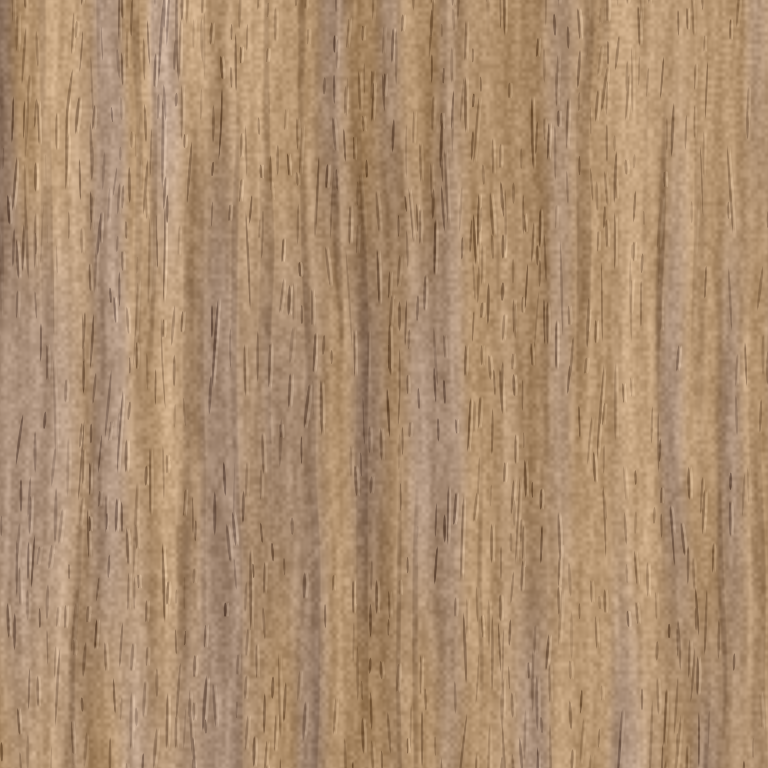
A WebGL 1 fragment shader for this texture:

```glsl
precision highp float;
// Pale brown wood veneer with upright grain. Stretched value noise lays
// down broad bands, streaks and fibres; tapered dashes scattered in shifted
// columns form the pores, and a fine speckle roughens the surface.

uniform vec2 u_resolution;

const vec3 WOOD = vec3(0.688, 0.572, 0.460);
const vec3 HONEY_SHIFT = vec3(0.016, 0.002, -0.030);
const vec3 GREY_SHIFT = vec3(-0.018, -0.008, 0.020);
const vec3 PORE_SHADE = vec3(0.205, 0.195, 0.170);
const vec3 SLIVER_LIGHT = vec3(0.085, 0.090, 0.090);

float hash(vec2 p) {
  return fract(sin(dot(p, vec2(127.1, 311.7))) * 43758.5);
}

float noise(vec2 p) {
  vec2 cell = floor(p);
  vec2 f = fract(p);
  f = f * f * (3.0 - 2.0 * f);
  float low = mix(hash(cell), hash(cell + vec2(1.0, 0.0)), f.x);
  float high = mix(hash(cell + vec2(0.0, 1.0)), hash(cell + vec2(1.0, 1.0)), f.x);
  return mix(low, high, f.y);
}

// Noise centred on zero, with its own frequency across and along the grain.
float grain(vec2 p, vec2 frequency, float seed) {
  return noise(p * frequency + seed) - 0.5;
}

// Bends the upright grain gently sideways.
vec2 bend(vec2 p) {
  float sway = 0.014 * grain(p, vec2(5.0, 2.5), 3.7);
  float ripple = 0.007 * grain(p, vec2(19.0, 7.0), 8.2);
  return vec2(p.x + sway + ripple, p.y);
}

// Slanted dash around the origin that tapers to both ends.
float dash(vec2 q, float slant, float halfLength, float width, float pixel) {
  float along = q.y / halfLength;
  float taper = max(0.0, 1.0 - along * along);
  float across = abs(q.x - slant * q.y);
  float edge = width * taper + 0.6 * pixel;
  return (1.0 - smoothstep(0.25 * edge, edge, across)) * smoothstep(0.0, 0.4, taper);
}

// One layer of scattered pores: x is the dark pore, y the pale sliver beside it.
vec2 pores(vec2 p, vec2 counts, float share, float seed, float pixel) {
  float column = floor(p.x * counts.x);
  float shift = hash(vec2(column, seed));
  vec2 grid = vec2(p.x * counts.x, p.y * counts.y + shift);
  vec2 cell = floor(grid);
  vec2 key = cell + seed * 17.3;
  float jitter = mix(0.35, 0.65, hash(key + 2.1));
  vec2 q = (fract(grid) - vec2(jitter, 0.5)) / counts;
  float halfLength = mix(0.16, 0.48, hash(key + 5.3)) / counts.y;
  float slant = 0.14 * (hash(key + 9.4) - 0.4);
  float width = mix(0.0011, 0.0024, hash(key + 13.6));
  float cluster = noise(vec2(cell.x / counts.x * 15.0, cell.y / counts.y * 2.5) + seed);
  float present = step(hash(key + 21.8), share * 2.0 * cluster);
  float strength = present * mix(0.35, 1.0, hash(key + 31.2));
  float dark = dash(q, slant, halfLength, width, pixel);
  float pale = dash(q - vec2(0.0034, 0.0), slant, halfLength, width, pixel);
  return strength * vec2(dark, pale * step(0.5, hash(key + 41.9)));
}

void main() {
  float pixel = 1.0 / u_resolution.y;
  vec2 p = gl_FragCoord.xy * pixel;
  vec2 g = bend(p);

  // Light and dark along the grain, from broad bands to single fibres.
  float tone = 0.090 * grain(g, vec2(13.0, 0.7), 1.3);
  tone += 0.125 * grain(g, vec2(43.0, 1.3), 12.6);
  tone += 0.095 * grain(g, vec2(105.0, 4.0), 27.1);
  tone += 0.070 * grain(g, vec2(170.0, 14.0), 44.9);

  // Surface speckle.
  tone += 0.095 * grain(p, vec2(215.0, 190.0), 61.4);
  tone += 0.050 * grain(p, vec2(120.0, 75.0), 73.8);

  // Honey and grey tints drift from streak to streak.
  float hue = noise(g * vec2(27.0, 1.8) + 85.2);
  vec3 color = WOOD + tone + mix(GREY_SHIFT, HONEY_SHIFT, smoothstep(0.15, 0.75, hue));

  // Long thin dark lines, broken up along their length.
  float line = smoothstep(0.66, 0.92, noise(g * vec2(92.0, 2.2) + 97.5));
  line *= 0.45 + 0.55 * noise(g * vec2(60.0, 24.0) + 103.1);

  // Pores in layers of growing fineness.
  vec2 marks = vec2(0.0);
  for (int i = 0; i < 3; i++) {
    float layer = float(i);
    vec2 counts = vec2(54.0 + 13.0 * layer, 7.0 + 5.0 * layer);
    marks = max(marks, pores(g + 0.37 * layer, counts, 0.30, layer + 1.0, pixel));
  }
  color -= PORE_SHADE * max(marks.x, 0.65 * line);
  color += SLIVER_LIGHT * marks.y * (1.0 - marks.x);

  gl_FragColor = vec4(clamp(color, 0.0, 1.0), 1.0);
}
```
